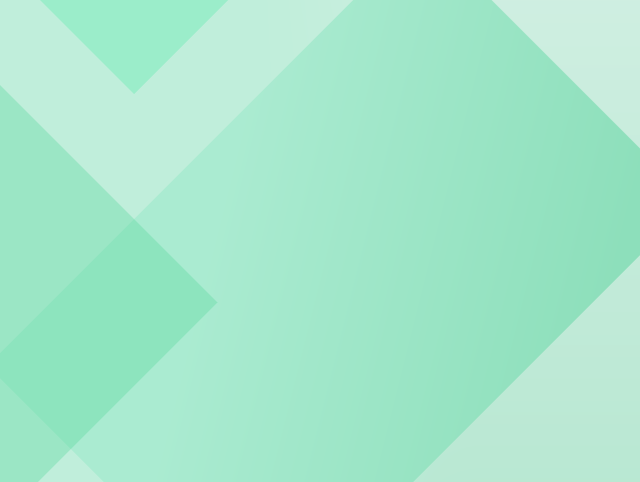
Reproduce this background procedurally as a WebGL 1 fragment shader.

```glsl
precision highp float;
// Mint background of large overlapping rectangles turned by 45 degrees.
// A soft backdrop gradient is covered by one shaded slab, a translucent
// diamond on the left and a bright diamond tip at the top.

uniform vec2 u_resolution;

// Backdrop colours
const vec3 BACK_LEFT = vec3(0.753, 0.933, 0.857);
const vec3 BACK_RIGHT_LOW = vec3(0.725, 0.908, 0.825);
const vec3 BACK_RIGHT_TOP = vec3(0.810, 0.935, 0.882);
const vec2 BACK_BLEND = vec2(0.5, 1.0);

// Slab: centre, half extents along its diagonals, gradient
const vec2 SLAB_CENTER = vec2(0.7063, 0.4112);
const vec2 SLAB_HALF = vec2(0.5622, 0.9023);
const vec3 SLAB_PALE = vec3(0.667, 0.921, 0.818);
const vec3 SLAB_DEEP = vec3(0.552, 0.874, 0.732);
const vec2 SLAB_RANGE = vec2(0.57, 1.43);
const float SLAB_TILT = 0.25;

// Left translucent diamond
const vec2 LEFT_CENTER = vec2(-0.1729, 0.3725);
const vec2 LEFT_HALF = vec2(0.624);
const vec3 LEFT_COLOR = vec3(0.365, 0.850, 0.627);
const float LEFT_ALPHA = 0.375;

// Top bright diamond
const vec2 TOP_CENTER = vec2(0.2783, 1.1729);
const vec2 TOP_HALF = vec2(0.3682);
const vec3 TOP_COLOR = vec3(0.608, 0.929, 0.792);

// Signed distance to a rectangle whose sides run along the diagonals
float diagonalBox(vec2 p, vec2 center, vec2 halfSize) {
    vec2 d = p - center;
    vec2 q = abs(vec2(d.x - d.y, d.x + d.y)) - halfSize;
    return max(q.x, q.y) * 0.7071;
}

// Smooth coverage of a shape, one pixel wide at its edge
float coverage(float dist) {
    return clamp(0.5 - dist * u_resolution.y, 0.0, 1.0);
}

vec3 backdrop(vec2 p) {
    vec3 right = mix(BACK_RIGHT_LOW, BACK_RIGHT_TOP, p.y);
    return mix(BACK_LEFT, right, smoothstep(BACK_BLEND.x, BACK_BLEND.y, p.x));
}

vec3 slabColor(vec2 p) {
    float along = p.x + SLAB_TILT * (1.0 - p.y);
    float t = (along - SLAB_RANGE.x) / (SLAB_RANGE.y - SLAB_RANGE.x);
    return mix(SLAB_PALE, SLAB_DEEP, clamp(t, 0.0, 1.0));
}

void main() {
    // Canvas units: height is one
    vec2 p = gl_FragCoord.xy / u_resolution.y;

    float slab = coverage(diagonalBox(p, SLAB_CENTER, SLAB_HALF));
    float left = coverage(diagonalBox(p, LEFT_CENTER, LEFT_HALF));
    float top = coverage(diagonalBox(p, TOP_CENTER, TOP_HALF));

    // Layers from back to front
    vec3 color = backdrop(p);
    color = mix(color, slabColor(p), slab);
    color = mix(color, LEFT_COLOR, left * LEFT_ALPHA);
    color = mix(color, TOP_COLOR, top);

    gl_FragColor = vec4(color, 1.0);
}
```
